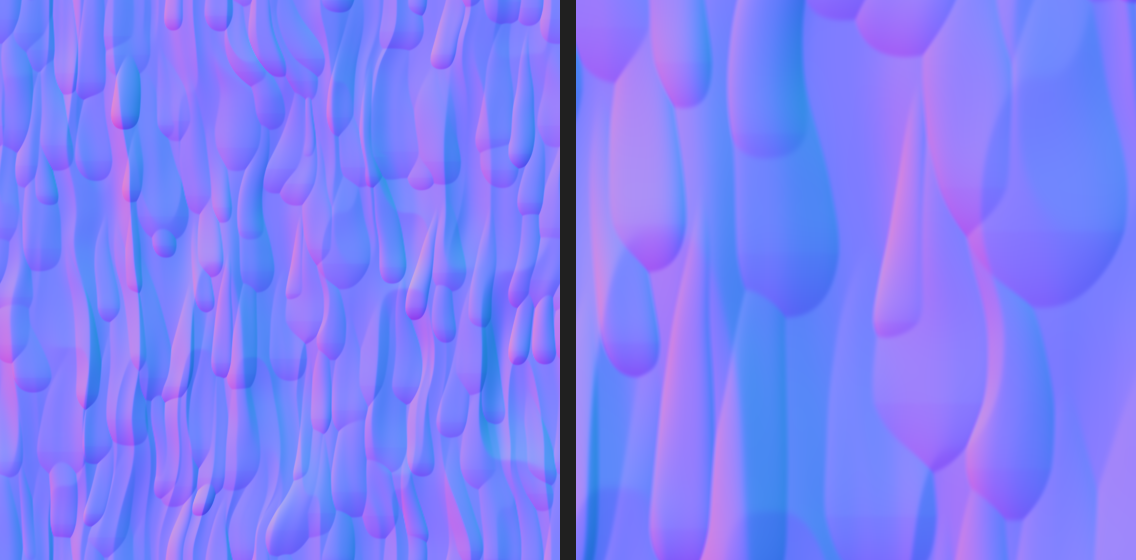
Left: the whole. Right: its middle third, enlarged.
Give the GLSL for this texture map, as a Shadertoy shader.

```glsl
const vec2 DRIP_GRID = vec2(17.0, 7.0);
const float DEPTH = 0.0115;      // relief of one drip in canvas units
const float CREASE = 0.02;       // softness where drips meet

float hash(vec2 p, float seed) {
    return fract(sin(dot(p, vec2(127.1, 311.7)) + seed * 74.7) * 43758.5453);
}

// Value noise that wraps after a whole number of cells
float tileNoise(vec2 uv, vec2 cells, float seed) {
    vec2 p = uv * cells;
    vec2 i = floor(p);
    vec2 f = p - i;
    vec2 u = f * f * f * (f * (f * 6.0 - 15.0) + 10.0);
    vec2 lo = mod(i, cells);
    vec2 hi = mod(i + 1.0, cells);
    float bottom = mix(hash(lo, seed), hash(vec2(hi.x, lo.y), seed), u.x);
    float top = mix(hash(vec2(lo.x, hi.y), seed), hash(hi, seed), u.x);
    return mix(bottom, top, u.y);
}

// Sharp crests along the middle level of the noise
float ridge(vec2 uv, vec2 cells, float seed) {
    float level = tileNoise(uv, cells, seed) - 0.5;
    return -sqrt(level * level + 0.0003);
}

// Round tip below, body narrowing and sinking above
float drip(vec2 offset, float halfWidth, float bodyLength) {
    float above = max(offset.y, 0.0) / bodyLength;
    float taper = mix(1.0, 0.5, smoothstep(0.0, 1.0, above));
    float across = offset.x / (halfWidth * taper);
    float below = max(0.9 * halfWidth - offset.y, 0.0) / (2.3 * halfWidth);
    float a2 = across * across;
    return 1.0 - a2 * (0.4 + 0.2 * a2) - below * below * below - above;
}

// Soft maximum of all drips near a point
float dripField(vec2 uv, vec2 grid, float ground) {
    vec2 cell = floor(uv * grid);
    float total = exp(ground / CREASE);
    for (int y = -3; y <= 1; y++) {
        for (int x = -2; x <= 2; x++) {
            vec2 c = cell + vec2(x, y);
            vec2 id = mod(c, grid);
            vec2 jitter = vec2(hash(id, 1.0), hash(id, 2.0));
            vec2 offset = uv - (c + jitter) / grid;
            offset.x += offset.y * (hash(id, 3.0) - 0.5) * 0.3;
            float halfWidth = mix(0.018, 0.04, hash(id, 4.0));
            float bodyLength = mix(0.2, 0.38, hash(id, 5.0));
            float lift = 0.35 * hash(id, 6.0) - 0.1;
            total += exp((drip(offset, halfWidth, bodyLength) + lift) / CREASE);
        }
    }
    return CREASE * log(total);
}

float relief(vec2 uv) {
    // Sideways wander of the flow
    vec2 flow = uv;
    flow.x += 0.05 * (tileNoise(uv, vec2(6.0, 5.0), 11.0) - 0.5);
    flow.x += 0.014 * (tileNoise(uv, vec2(12.0, 11.0), 12.0) - 0.5);

    // Broad folds, long crests and finer streaks
    float folds = 1.7 * tileNoise(flow, vec2(12.0, 3.0), 13.0);
    float crests = 2.6 * ridge(flow, vec2(11.0, 3.0), 16.0);
    float edges = 1.3 * ridge(flow, vec2(18.0, 4.0), 17.0);
    float streaks = 0.3 * tileNoise(flow, vec2(29.0, 3.0), 14.0);
    float dents = 0.2 * tileNoise(flow, vec2(15.0, 9.0), 15.0);
    float body = 0.8 * dripField(flow, DRIP_GRID, 0.4);
    return DEPTH * (body + folds + crests + edges + streaks + dents);
}

// Slope by central differences
vec2 slopeAt(vec2 uv, float stepSize) {
    vec2 e = vec2(stepSize, 0.0);
    return vec2(relief(uv + e.xy) - relief(uv - e.xy),
                relief(uv + e.yx) - relief(uv - e.yx)) / (2.0 * stepSize);
}

void mainImage(out vec4 fragColor, in vec2 fragCoord) {
    vec2 uv = fragCoord / iResolution.xy;
    vec2 slope = slopeAt(uv, 0.0015);

    // Encode the surface direction as colour
    vec3 normal = normalize(vec3(slope.x, -slope.y, 1.0));
    fragColor = vec4(0.5 + 0.5 * normal, 1.0);
}
```
